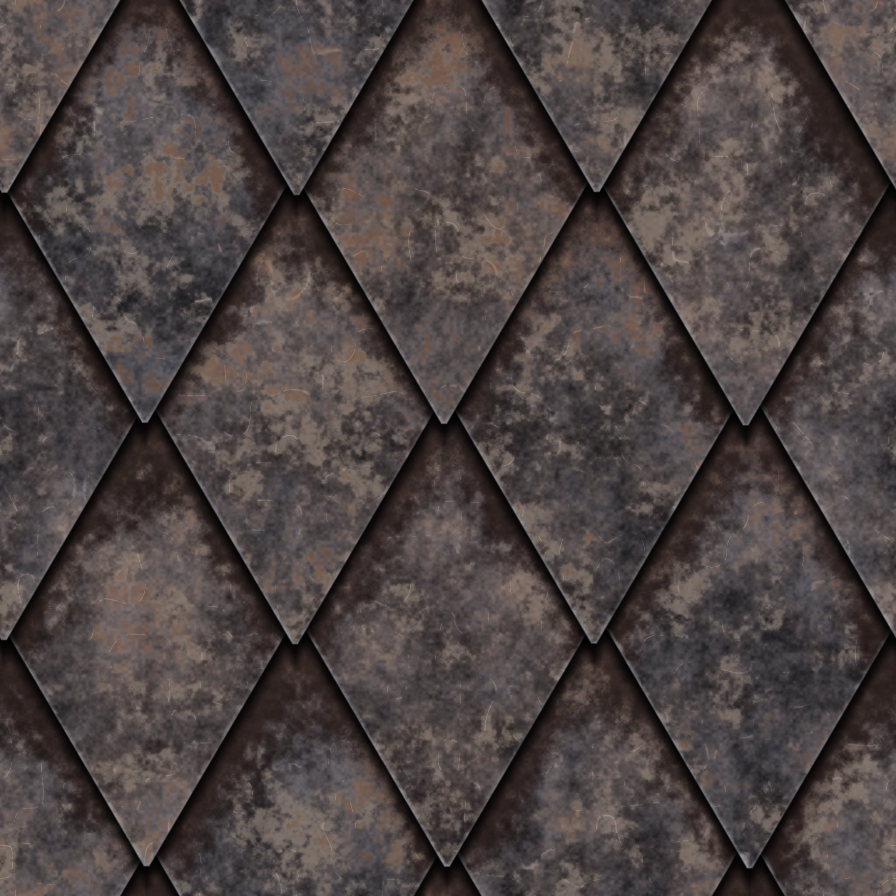
A three.js fragment shader for this texture:

```glsl
// Overlapping pointed metal scales, worn and stained, in staggered rows.
varying vec2 vUv;

// Layout
const float COLUMNS = 3.0;
const float ROWS = 4.0;            // even, so the stagger wraps
const float TIP_OFFSET = 0.025;    // height of the lowest row of tips
const float HALF_WIDTH = 0.44;     // of a column, one row above the tip
const float TIP_BLUNT = 0.005;
const float JITTER = 0.012;
const float EDGE_SOFT = 0.0012;

// Light and wear
const float SHADOW_WIDTH = 0.017;
const float SHADOW_FLOOR = 0.13;
const float RIM_WIDTH = 0.0055;
const float STAIN_WIDTH = 0.042;

// Colours
const vec3 STEEL_DARK = vec3(0.135, 0.125, 0.130);
const vec3 STEEL_LIGHT = vec3(0.540, 0.500, 0.485);
const vec3 PALE_WEAR = vec3(0.570, 0.520, 0.480);
const vec3 RIM_COLOR = vec3(0.560, 0.560, 0.590);
const vec3 STAIN_BROWN = vec3(0.200, 0.150, 0.140);
const vec3 RUST = vec3(0.390, 0.235, 0.145);
const vec3 WARM_TINT = vec3(1.08, 0.97, 0.90);
const vec3 COOL_TINT = vec3(0.88, 0.94, 1.05);

float hash(vec2 p) {
  vec3 q = fract(p.xyx * 0.1031);
  q += dot(q, q.yzx + 33.33);
  return fract((q.x + q.y) * q.z);
}

// Value noise that wraps over the unit square
float noise(vec2 uv, vec2 period, vec2 seed) {
  vec2 p = uv * period;
  vec2 i = floor(p);
  vec2 f = p - i;
  f = f * f * (3.0 - 2.0 * f);
  vec2 a = mod(i, period) + seed;
  vec2 b = mod(i + 1.0, period) + seed;
  return mix(mix(hash(a), hash(vec2(b.x, a.y)), f.x),
             mix(hash(vec2(a.x, b.y)), hash(b), f.x), f.y);
}

float fbm(vec2 uv, vec2 period, vec2 seed) {
  float sum = 0.0;
  float amp = 0.5;
  for (int i = 0; i < 4; i++) {
    sum += amp * noise(uv, period, seed);
    period *= 2.0;
    seed += 19.0;
    amp *= 0.58;
  }
  return sum / 1.056;
}

// Surface of one scale; local is measured from its tip, depth from its rim
vec3 scaleColor(vec2 uv, vec2 local, float depth, float slope, vec2 id) {
  vec2 seed = id * vec2(37.0, 53.0) + 11.0;
  float mottle = fbm(uv, vec2(14.0, 12.0), seed);
  float blotch = fbm(uv, vec2(22.0), seed + 101.0);
  float grain = fbm(uv, vec2(90.0), seed + 203.0);
  float speck = noise(uv, vec2(256.0), seed + 307.0);
  float streak = noise(uv, vec2(42.0, 7.0), seed + 401.0);

  // Mottled steel with a lighter crown
  float crown = exp(-dot(local - vec2(0.0, 0.36), local - vec2(0.0, 0.36)) / 0.007);
  float tone = 0.47 + 0.9 * (mottle - 0.5) + 0.65 * (grain - 0.5)
             + 0.22 * (speck - 0.5) + 0.16 * (streak - 0.5) + 0.12 * crown
             + 0.12 * (hash(seed + 5.0) - 0.5);
  vec3 color = mix(STEEL_DARK, STEEL_LIGHT, clamp(tone, 0.0, 1.1));
  float warmth = 0.55 * hash(seed + 7.0) + 0.9 * (blotch - 0.5) + 0.28;
  color *= mix(COOL_TINT, WARM_TINT, clamp(warmth, 0.0, 1.0));

  // Pale wear, rust flecks and fine scratches
  float wear = smoothstep(0.53, 0.72, 0.6 * blotch + 0.4 * grain + 0.06 * speck);
  color = mix(color, PALE_WEAR, 0.55 * wear);
  float rust = smoothstep(0.56, 0.70, 0.5 * mottle + 0.5 * grain);
  color = mix(color, RUST, rust * 0.5 * hash(seed + 9.0));
  float line = abs(noise(uv, vec2(34.0, 26.0), seed + 503.0) - 0.5);
  float scratch = (1.0 - smoothstep(0.0, 0.025, line)) * smoothstep(0.5, 0.65, grain);
  color += 0.10 * scratch;

  // Brown stain under the scales above, leaving a rounded arch
  float arch = (slope * (0.25 + 0.5 / (COLUMNS * slope) - local.y)
             - length(vec2(local.x, 0.035))) / length(vec2(1.0, slope));
  float clean = smoothstep(0.0, STAIN_WIDTH, arch + 0.06 * (mottle - 0.5) + 0.04 * (grain - 0.5));
  vec3 stain = STAIN_BROWN * (0.45 + 0.7 * grain + 0.4 * mottle);
  color = mix(stain, color, clean);

  // Bright worn rim, strongest on the left and at the tip
  float rim = 1.0 - smoothstep(0.0, RIM_WIDTH * (0.5 + grain), depth);
  float side = mix(0.62, 0.36, smoothstep(-0.01, 0.01, local.x));
  rim *= side + 0.25 * (1.0 - smoothstep(0.0, 0.06, local.y));
  return mix(color, RIM_COLOR * (0.55 + 0.8 * grain), rim);
}

void main() {
  float slope = HALF_WIDTH * ROWS / COLUMNS;
  float v = (vUv.y - TIP_OFFSET) * ROWS;
  vec3 color = vec3(0.0);
  float open = 1.0;
  float light = 1.0;

  // Front to back: higher rows lie over lower ones
  for (int i = 0; i < 4; i++) {
    float row = floor(v) + 1.0 - float(i);
    float u = vUv.x * COLUMNS - 0.5 * (1.0 - mod(row, 2.0));
    float column = floor(u + 0.5);
    vec2 id = mod(vec2(column, row), vec2(COLUMNS, ROWS));
    vec2 jitter = JITTER * (vec2(hash(id + 61.0), hash(id + 83.0)) - 0.5);
    vec2 local = vec2((u - column) / COLUMNS, (v - row) / ROWS) - jitter;

    float edge = (abs(local.x) - slope * local.y) / length(vec2(1.0, slope));
    float outline = max(edge, TIP_BLUNT - local.y);
    float cover = 1.0 - smoothstep(-EDGE_SOFT, EDGE_SOFT, outline);
    if (cover * open > 0.002) {
      color += open * cover * light * scaleColor(vUv, local, -outline, slope, id);
      open *= 1.0 - cover;
    }
    light *= mix(SHADOW_FLOOR, 1.0, smoothstep(0.0, SHADOW_WIDTH, edge));
  }
  gl_FragColor = vec4(color, 1.0);
}
```
